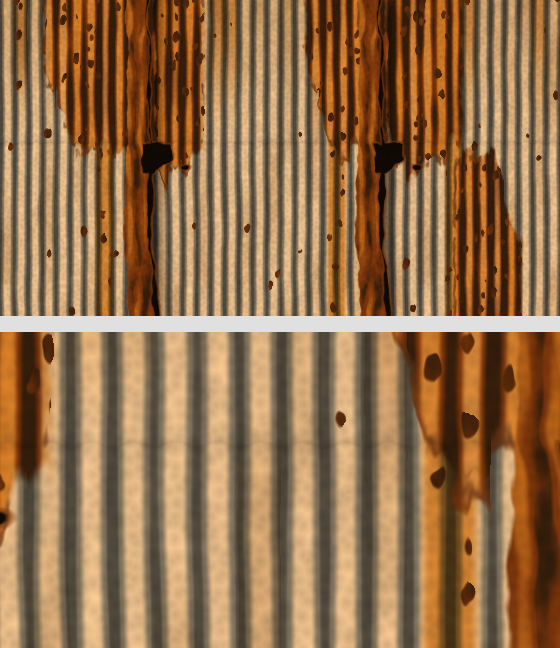
Top, the full canvas; bottom, a detail of the centre.
Reproduce this texture procedurally as a Shadertoy shader.

```glsl
// Weathered corrugated iron: forty vertical ridges, two rusted panels with torn seams.
// Ridges come from a cosine profile; rust, flakes and folds use masks shaped by
// layered sines and cellular noise. The canvas spans 16/9 by 1 units.

const float RIDGES = 22.5;   // ridges per unit, 40 across
const float LAP = 0.545;     // height of the sheet overlap
const float SOFT = 0.003;    // edge softness
const vec3 TAN = vec3(0.90, 0.73, 0.53);
const vec3 GREY = vec3(0.48, 0.43, 0.35);
const vec3 SLATE = vec3(0.31, 0.28, 0.23);
const vec3 ORANGE = vec3(0.80, 0.45, 0.11);
const vec3 RUST = vec3(0.47, 0.20, 0.04);
const vec3 BARK = vec3(0.20, 0.11, 0.04);
const vec3 VOID = vec3(0.06, 0.035, 0.02);

float hash(float n) { return fract(sin(n * 12.99 + 4.1) * 437.585); }

vec2 hash2(vec2 c) {
    return fract(sin(vec2(dot(c, vec2(12.71, 31.17)), dot(c, vec2(26.95, 18.33)))) * 437.585);
}

// Distance to the nearest scattered point, and that point's random id
vec2 cellular(vec2 p) {
    vec2 base = floor(p), nearest = vec2(9.0, 0.0);
    for (int i = 0; i < 9; i++) {
        vec2 cell = base + vec2(i % 3, i / 3) - 1.0;
        float d = length(cell + hash2(cell) - p);
        if (d < nearest.x) nearest = vec2(d, hash2(cell + 17.0).x);
    }
    return nearest;
}

// Layered, rotated sines, about -1 to 1
float waves(vec2 p) {
    float sum = 0.0, gain = 0.5;
    for (int i = 0; i < 4; i++) {
        sum += gain * sin(p.x + 1.6 * sin(p.y));
        p = mat2(1.3, 1.1, -1.1, 1.3) * p + 2.3;
        gain *= 0.6;
    }
    return sum;
}

// Soft interval from a to b, and soft inside of a distance
float band(float v, float a, float b, float soft) {
    return smoothstep(a - soft, a + soft, v) * (1.0 - smoothstep(b - soft, b + soft, v));
}
float cover(float d) { return 1.0 - smoothstep(-SOFT, SOFT, d); }

// Rust hanging from the top; d is the offset from the tear
float hangingRust(float y, float d, float id, float left, float right, float ragged) {
    float tip = LAP + 0.04 - 0.10 * hash(id);
    tip += 0.25 * (1.0 - smoothstep(-left, -left + 0.11, d));
    tip -= 0.07 * band(d, 0.07, 0.16, 0.015);
    float fall = smoothstep(-0.02, 0.02, y - tip + 0.025 * ragged);
    return fall * band(d + 0.006 * ragged, -left, right, 0.008);
}

// Rust rising from the lower right, stepping down to the right
float risingRust(vec2 p, float id, float ragged) {
    float top = 0.45 - 0.22 * smoothstep(1.55, 1.65, p.x) + 0.09 * hash(id + 5.0);
    float rise = 1.0 - smoothstep(-0.02, 0.02, p.y - top + 0.025 * ragged);
    return rise * band(p.x + 0.005 * ragged, 1.445, 1.655, 0.008);
}

// Crumpled strip with a crack and a hole, painted over the sheet
vec3 paintTear(vec3 color, float y, float d, float ragged) {
    float lower = 1.0 - smoothstep(LAP - 0.02, LAP + 0.02, y);
    float bend = 0.014 * waves(vec2(y * 11.0, 1.0 + y * 3.0));
    float strip = abs(d - 0.006 - bend * 0.7) - 0.045 - 0.004 * ragged;
    float fold = cellular(vec2((d + bend) * 36.0, y * 5.0 + d * 9.0)).x;
    float tone = 0.95 - fold + 0.3 * sin((d + bend) * 130.0) - 6.0 * d * (1.0 - 0.5 * lower);
    vec3 metal = mix(BARK, RUST, smoothstep(0.0, 0.5, tone + 0.15 * ragged));
    metal = mix(metal, ORANGE, 0.7 * smoothstep(0.5, 1.1, tone));
    color *= 1.0 - 0.5 * band(d, 0.02, 0.07, 0.025);
    color = mix(color, metal, cover(strip));

    float width = mix(0.002, 0.007, lower) + 0.004 * waves(vec2(y * 17.0, 2.0));
    float crack = abs(d - mix(0.03, 0.046, lower) - bend) - width - 0.003 * ragged;
    float hole = max(y - LAP, 0.452 + 0.7 * max(d - 0.045, 0.0) - y);
    hole = max(hole, max(0.012 - d, d - 0.105)) + 0.006 * ragged;
    float nick = length(vec2(d - 0.15, 1.4 * y - 0.658)) - 0.013 + 0.005 * ragged;
    float gap = min(crack, min(hole, nick));
    color = mix(color, RUST, 0.6 * cover(gap - 0.006));
    return mix(color, VOID, cover(gap));
}

void mainImage(out vec4 fragColor, in vec2 fragCoord) {
    vec2 p = fragCoord / iResolution.xy * vec2(16.0 / 9.0, 1.0);
    float ragged = waves(p * vec2(75.0, 42.0));
    float mottle = waves(p * vec2(21.0, 7.0) + 3.0);

    // Ridge profile, slightly wavering and lit from the right
    float ridge = p.x * RIDGES + 0.05 * waves(p * vec2(5.0, 8.0));
    float angle = 6.2832 * ridge, id = floor(ridge);
    float light = 0.5 - 0.5 * cos(angle) - 0.13 * sin(angle) + 0.07 * mottle;

    // Rust cover: two hanging panels, a rising patch, and stains along ridges
    float rust = risingRust(p, id, ragged), heat = 0.35 * rust;
    float stain = band(p.x, 1.415, 1.465, 0.008);
    for (int i = 0; i < 2; i++) {
        float k = float(i), d = p.x - 0.44 - 0.736 * k;
        rust = max(rust, hangingRust(p.y, d, id, 0.30 - 0.095 * k, 0.205 + 0.085 * k, ragged));
        heat = max(heat, exp(-abs(d) * 8.0));
        stain = max(stain, band(d, -0.135, -0.08, 0.008));
    }
    float run = step(0.8, hash(id + 2.0)) * smoothstep(0.55, 0.95, p.y + 0.05 * ragged);
    stain = max(stain * 0.85, run * 0.6);

    // Bare and rusted metal, with grime and tone differing by ridge
    vec3 bare = mix(SLATE, GREY, smoothstep(0.0, 0.22, light));
    bare = mix(bare, TAN, smoothstep(0.22, 0.85, light));
    float grime = 0.4 * smoothstep(0.0, 0.9, waves(vec2(id * 2.3, p.y * 4.0)));
    bare *= mix(vec3(1.0), vec3(0.78, 0.69, 0.56), grime + 0.4 * smoothstep(0.55, 1.0, p.y));
    float glow = light + 0.28 * mottle + 0.35 * (hash(id + 9.0) - 0.5) - 0.15 * heat;
    vec3 rusted = mix(BARK, RUST, smoothstep(0.05, 0.5, glow));
    rusted = mix(rusted, ORANGE, smoothstep(0.4, 0.95, glow));
    rusted = mix(rusted, bare, 0.65 * (1.0 - heat) * hash(id + 31.0) * smoothstep(0.4, 0.9, light));
    vec3 color = mix(bare, bare * vec3(0.88, 0.63, 0.24), stain);
    color = mix(color, rusted, rust);

    // Dark flakes, dense on rust, sparse on bare metal
    vec2 flake = cellular(p * vec2(33.0, 21.0) + 0.15 * ragged);
    float radius = 0.2 + 0.2 * hash(flake.y * 91.0);
    float spot = 1.0 - smoothstep(radius - 0.1, radius, flake.x + 0.1 * ragged);
    spot *= step(1.0 - mix(0.035, 0.32, max(rust, stain * 0.8)), flake.y);
    float rim = 4.0 * rust * (1.0 - rust) * smoothstep(-0.2, 0.4, mottle + ragged);
    color = mix(color, mix(BARK, RUST, 0.55 + 0.4 * ragged), max(spot, 0.7 * rim));

    // Sheet overlap, tears and surface grain
    color *= 1.0 - 0.12 * exp(-abs(p.y - LAP - 0.006 * light) * 200.0);
    for (int i = 0; i < 2; i++) color = paintTear(color, p.y, p.x - 0.44 - 0.736 * float(i), ragged);
    color *= 1.0 + 0.14 * (cellular(p * 75.0).x - 0.5) + 0.04 * ragged;
    fragColor = vec4(clamp(color, 0.0, 1.0), 1.0);
}
```
